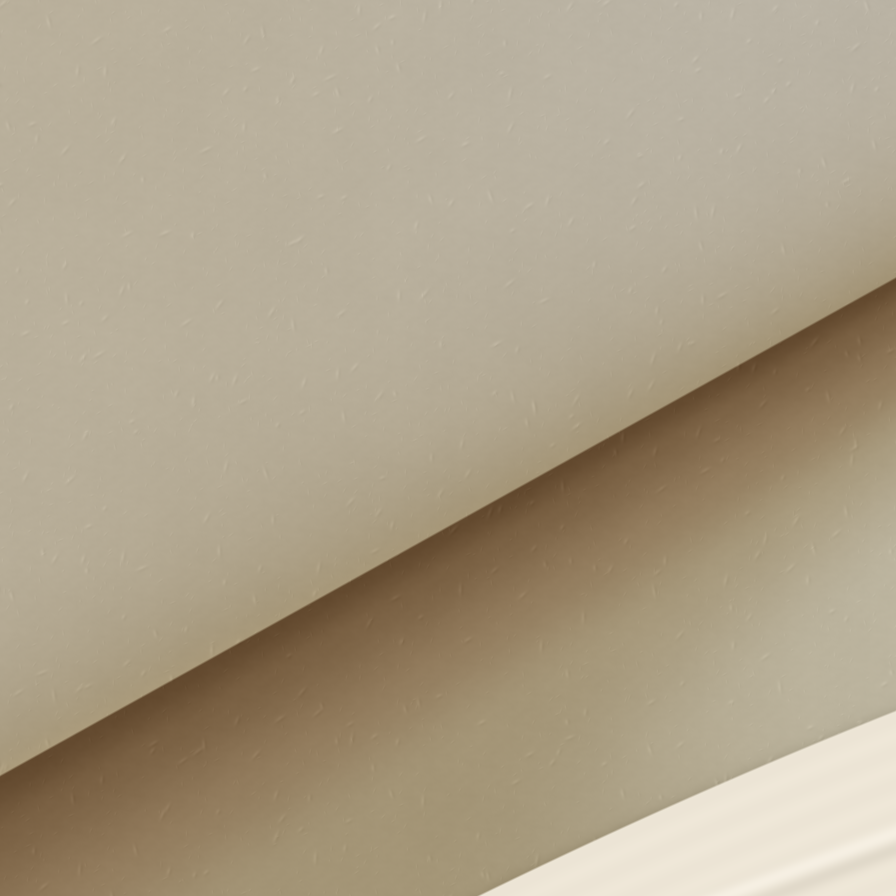
A WebGL 2 fragment shader for this texture:

```glsl
#version 300 es
precision highp float;

uniform vec2 u_resolution;
out vec4 outColor;

// Fold and lower border
const float FOLD_BASE = 0.134;
const float FOLD_SLOPE = 0.556;
const float BORDER_START = 0.534;
const vec2 BORDER_CURVE = vec2(0.49, -0.10);
const vec2 CREASE_LINE = vec2(0.81, 0.37);

// Paper colours
const vec3 PAPER_WARM = vec3(0.725, 0.688, 0.608);
const vec3 PAPER_COOL = vec3(0.735, 0.710, 0.655);
const vec3 PAPER_TURN = vec3(0.635, 0.575, 0.455);
const vec3 SHADOW_DEEP = vec3(0.385, 0.285, 0.180);
const vec3 SHADOW_DARK = vec3(0.470, 0.370, 0.255);
const vec3 SHADOW_MID = vec3(0.570, 0.480, 0.360);
const vec3 SHADOW_SOFT = vec3(0.640, 0.580, 0.460);
const vec3 LIT_LEFT = vec3(0.640, 0.585, 0.465);
const vec3 LIT_RIGHT = vec3(0.735, 0.705, 0.620);
const vec3 CREAM = vec3(0.930, 0.900, 0.840);
const vec3 CREAM_LIGHT = vec3(0.965, 0.940, 0.890);

// Surface detail
const float FLECK_AMOUNT = 0.055;
const float GRAIN_AMOUNT = 0.006;
const float MOTTLE_AMOUNT = 0.006;
const float EDGE_SOFTNESS = 0.0016;

vec2 hash2(vec2 p) {
    vec3 q = fract(p.xyx * vec3(0.1031, 0.1030, 0.0973));
    q += dot(q, q.yzx + 33.33);
    return fract((q.xx + q.yz) * q.zy);
}

// Scattered slanted fibres, each with a lit and a shaded side
float flecks(vec2 p, float cells, float density) {
    vec2 id = floor(p * cells);
    vec2 local = fract(p * cells);
    float relief = 0.0;
    for (int j = -1; j <= 1; j++) {
        for (int i = -1; i <= 1; i++) {
            vec2 offset = vec2(i, j);
            vec2 seed = hash2(id + offset);
            vec2 shape = hash2(id + offset + 71.0);
            vec2 d = local - offset - seed;
            float angle = 0.4 + 1.5 * shape.x;
            vec2 axis = vec2(cos(angle), sin(angle));
            float along = dot(d, axis) / mix(0.12, 0.28, shape.y);
            float across = dot(d, vec2(-axis.y, axis.x)) / 0.09;
            float present = step(1.0 - density, hash2(id + offset + 19.0).x);
            relief += present * (across + 0.25) * exp(-along * along - across * across);
        }
    }
    return relief;
}

// Broad uneven tone from layered sines
float mottle(vec2 p) {
    float sum = 0.0;
    float weight = 0.5;
    for (int i = 0; i < 4; i++) {
        sum += weight * sin(p.x + 1.7 * sin(p.y)) * cos(p.y - 0.6 * p.x);
        p = mat2(1.5, 1.1, -1.1, 1.5) * p + 2.3;
        weight *= 0.7;
    }
    return sum;
}

vec3 upperSheet(vec2 p, float d) {
    vec3 flatTone = mix(PAPER_WARM, PAPER_COOL, smoothstep(0.3, 1.3, p.x + 0.3 * p.y));
    float turn = exp(-max(d, 0.0) / 0.095);
    vec3 color = mix(flatTone, PAPER_TURN, turn);
    // Thin warm rim, brightest at the left
    float rim = exp(-max(d, 0.0) / 0.012);
    return color + rim * mix(0.045, 0.0, p.x) * vec3(1.0, 0.95, 0.8);
}

vec3 lowerSheet(vec2 p, float d) {
    float depth = max(d, 0.0) / mix(1.3, 0.72, p.x);
    vec3 color = mix(SHADOW_DEEP, SHADOW_DARK, smoothstep(0.0, 0.045, depth));
    color = mix(color, SHADOW_MID, smoothstep(0.025, 0.130, depth));
    color = mix(color, SHADOW_SOFT, smoothstep(0.100, 0.230, depth));
    vec3 lit = mix(LIT_LEFT, LIT_RIGHT, smoothstep(0.45, 1.0, p.x));
    return mix(color, lit, smoothstep(0.140, 0.400, depth));
}

void main() {
    vec2 p = gl_FragCoord.xy / u_resolution;
    float soft = max(EDGE_SOFTNESS, 0.8 / u_resolution.y);

    // Signed distances to the fold and the border
    float fold = (p.y - FOLD_BASE - FOLD_SLOPE * p.x) / length(vec2(1.0, FOLD_SLOPE));
    float run = p.x - BORDER_START;
    float border = (p.y - run * (BORDER_CURVE.x + BORDER_CURVE.y * run)) * 0.91;

    // Two paper sheets and their texture
    vec3 paper = mix(lowerSheet(p, -fold), upperSheet(p, fold), smoothstep(-soft, soft, fold));
    float relief = flecks(p, 42.0, 0.22) + 0.6 * flecks(p + 3.7, 85.0, 0.30);
    paper += FLECK_AMOUNT * relief;
    paper += GRAIN_AMOUNT * mottle(p * 170.0) + MOTTLE_AMOUNT * mottle(p * 11.0);
    paper -= 0.06 * exp(-max(border, 0.0) / 0.006) * smoothstep(0.45, 0.6, p.x);

    // Cream strip with a raised crease
    float crease = p.y - (p.x - CREASE_LINE.x) * CREASE_LINE.y;
    vec3 strip = CREAM + 0.006 * sin(border * 190.0);
    strip = mix(strip, CREAM_LIGHT, exp(-pow(crease / 0.009, 2.0)));
    strip -= 0.045 * exp(-pow((crease + 0.018) / 0.010, 2.0));

    outColor = vec4(mix(strip, paper, smoothstep(-soft, soft, border)), 1.0);
}
```
